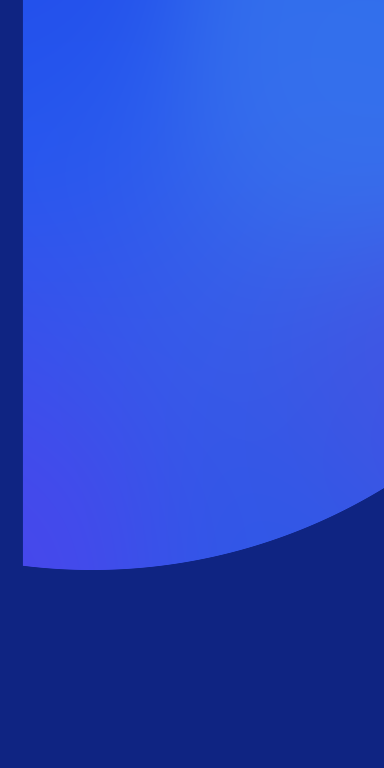
This background is drawn by a WebGL 2 fragment shader. Its source:

```glsl
#version 300 es
precision highp float;
// A bright blue panel on navy: straight on the left, rounded by a large circle below.
// Its soft colour field is a normalised blend of Gaussian glows.
// All lengths are in canvas widths, with the origin at the lower left.

uniform vec2 u_resolution;
out vec4 fragColor;

const vec3 NAVY = vec3(0.059, 0.141, 0.510);
const float PANEL_LEFT = 0.0595;
const vec2 DISC_CENTER = vec2(0.2396, 1.9766);
const float DISC_RADIUS = 1.461;
const float GLOW_SPREAD = 0.27;

struct Glow { vec2 center; vec3 color; };

const int GLOW_COUNT = 9;
const Glow GLOWS[GLOW_COUNT] = Glow[](
  Glow(vec2(0.04, 2.02), vec3(0.135, 0.305, 0.920)),  // royal blue
  Glow(vec2(0.12, 1.58), vec3(0.145, 0.350, 0.940)),  // cobalt
  Glow(vec2(0.82, 1.64), vec3(0.215, 0.445, 0.925)),  // azure
  Glow(vec2(0.98, 2.02), vec3(0.190, 0.430, 0.925)),  // sky edge
  Glow(vec2(0.05, 1.12), vec3(0.230, 0.305, 0.920)),  // indigo
  Glow(vec2(0.50, 1.20), vec3(0.208, 0.368, 0.910)),  // middle blue
  Glow(vec2(1.02, 1.02), vec3(0.262, 0.325, 0.885)),  // periwinkle
  Glow(vec2(0.05, 0.62), vec3(0.285, 0.275, 0.925)),  // violet
  Glow(vec2(0.68, 0.63), vec3(0.180, 0.345, 0.905))   // lower blue
);

// Weighted mean of the glow colours at p.
vec3 glowField(vec2 p) {
  vec3 colorSum = vec3(0.0);
  float weightSum = 0.0;
  for (int i = 0; i < GLOW_COUNT; i++) {
    vec2 offset = (p - GLOWS[i].center) / GLOW_SPREAD;
    float weight = exp(-0.5 * dot(offset, offset));
    colorSum += weight * GLOWS[i].color;
    weightSum += weight;
  }
  return colorSum / max(weightSum, 1e-6);
}

// Signed distance to the disc cut by the left edge; negative inside.
float panelDistance(vec2 p) {
  return max(length(p - DISC_CENTER) - DISC_RADIUS, PANEL_LEFT - p.x);
}

void main() {
  vec2 p = gl_FragCoord.xy / u_resolution.x;
  float halfPixel = 0.5 / u_resolution.x;
  float coverage = 1.0 - smoothstep(-halfPixel, halfPixel, panelDistance(p));
  fragColor = vec4(mix(NAVY, glowField(p), coverage), 1.0);
}
```
